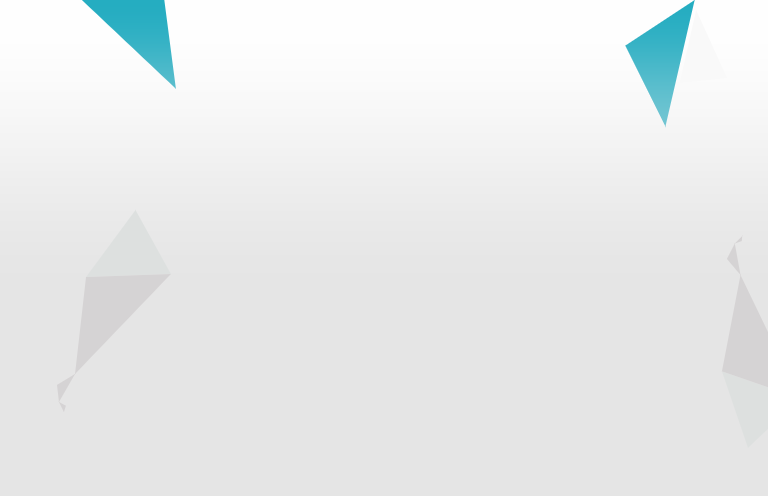
Write a WebGL 2 fragment shader that draws this background.

```glsl
#version 300 es
precision highp float;
// Soft white-to-grey backdrop with teal and pale grey folded triangular shards.
uniform vec2 u_resolution;
out vec4 outColor;

const float ASPECT = 1.55;
const vec3 WHITE = vec3(0.998);
const vec3 FLOOR_GREY = vec3(0.898);
const vec3 TEAL_DEEP = vec3(0.145, 0.677, 0.757);
const vec3 TEAL_PALE = vec3(0.450, 0.775, 0.825);
const vec3 SHARD_DARK = vec3(0.837, 0.827, 0.831);
const vec3 SHARD_LIGHT = vec3(0.868, 0.880, 0.876);
const vec3 SHARD_FAINT = vec3(0.975);

// Signed distance to the line a-b, negative on its left side
float edgeDistance(vec2 p, vec2 a, vec2 b) {
    vec2 along = normalize(b - a);
    return dot(p - a, vec2(along.y, -along.x));
}

// Triangle distance that accepts either winding order
float triangleDistance(vec2 p, vec2 a, vec2 b, vec2 c) {
    float winding = edgeDistance(c, a, b) < 0.0 ? 1.0 : -1.0;
    float ab = winding * edgeDistance(p, a, b);
    float bc = winding * edgeDistance(p, b, c);
    float ca = winding * edgeDistance(p, c, a);
    return max(ab, max(bc, ca));
}

// Lay a smooth-edged triangle over the base colour
vec3 shard(vec3 base, vec3 tint, vec2 p, float pixel, vec2 a, vec2 b, vec2 c) {
    float coverage = clamp(0.5 - triangleDistance(p, a, b, c) / pixel, 0.0, 1.0);
    return mix(base, tint, coverage);
}

vec3 backdrop(float height) {
    return mix(FLOOR_GREY, WHITE, smoothstep(0.40, 0.98, height));
}

// Teal shards hanging from the top, fading as they descend
vec3 topShards(vec3 col, vec2 p, float pixel) {
    vec3 teal = mix(TEAL_PALE, TEAL_DEEP, smoothstep(0.72, 1.0, p.y));
    col = shard(col, SHARD_FAINT, p, pixel, vec2(1.405, 0.980), vec2(1.467, 0.843), vec2(1.372, 0.833));
    col = shard(col, teal, p, pixel, vec2(0.144, 1.020), vec2(0.329, 1.020), vec2(0.355, 0.821));
    return shard(col, teal, p, pixel, vec2(1.402, 1.000), vec2(1.262, 0.908), vec2(1.343, 0.745));
}

// Grey chain on the left, shrinking downward
vec3 leftChain(vec3 col, vec2 p, float pixel) {
    vec2 foldA = vec2(0.1736, 0.4415);
    vec2 foldB = vec2(0.3450, 0.4476);
    vec2 knot = vec2(0.1514, 0.2460);
    vec2 tail = vec2(0.1190, 0.1895);
    col = shard(col, SHARD_LIGHT, p, pixel, vec2(0.2735, 0.5766), foldA, foldB);
    col = shard(col, SHARD_DARK, p, pixel, foldA, foldB, knot);
    col = shard(col, SHARD_DARK, p, pixel, knot, vec2(0.115, 0.224), tail);
    return shard(col, SHARD_DARK, p, pixel, tail, vec2(0.133, 0.182), vec2(0.129, 0.169));
}

// Grey chain on the right, growing downward past the border
vec3 rightChain(vec3 col, vec2 p, float pixel) {
    vec2 foldA = vec2(1.4570, 0.2513);
    vec2 foldB = vec2(1.6145, 0.1970);
    vec2 knot = vec2(1.4945, 0.4456);
    vec2 tail = vec2(1.4830, 0.5090);
    col = shard(col, SHARD_LIGHT, p, pixel, foldA, foldB, vec2(1.5096, 0.0968));
    col = shard(col, SHARD_DARK, p, pixel, foldA, foldB, knot);
    col = shard(col, SHARD_DARK, p, pixel, knot, vec2(1.467, 0.478), tail);
    return shard(col, SHARD_DARK, p, pixel, tail, vec2(1.498, 0.524), vec2(1.497, 0.514));
}

void main() {
    vec2 p = gl_FragCoord.xy / u_resolution * vec2(ASPECT, 1.0);
    float pixel = 1.0 / u_resolution.y;
    vec3 col = backdrop(p.y);
    col = topShards(col, p, pixel);
    col = leftChain(col, p, pixel);
    col = rightChain(col, p, pixel);
    outColor = vec4(col, 1.0);
}
```
